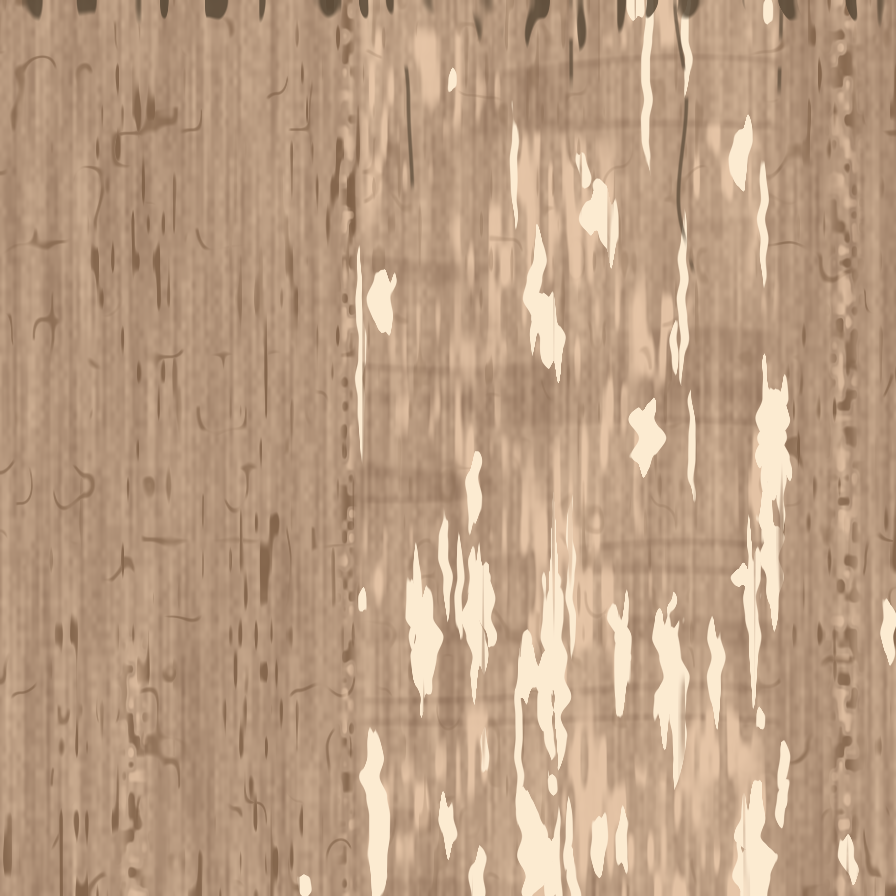
Reproduce this texture procedurally as a WebGL 2 fragment shader.

```glsl
#version 300 es
precision highp float;

#define WOOD vec3(0.73, 0.61, 0.505)
#define TONE_STEP vec3(0.066, 0.066, 0.060)
#define CREAM vec3(0.99, 0.92, 0.82)
#define PALE vec3(0.91, 0.78, 0.66)
#define BROWN vec3(0.49, 0.37, 0.27)
#define STAIN vec3(0.34, 0.28, 0.21)
#define FLAKES 72
#define CRACKS 4
#define STRIP_LEFT 0.395
#define STRIP_RIGHT 0.875

uniform vec2 u_resolution;
out vec4 fragColor;

float hash(vec2 p) {
    return fract(sin(dot(p, vec2(127.1, 311.7))) * 43758.5453);
}

float noise(vec2 p) {
    vec2 i = floor(p), f = fract(p);
    f = f * f * (3.0 - 2.0 * f);
    return mix(mix(hash(i), hash(i + vec2(1, 0)), f.x),
               mix(hash(i + vec2(0, 1)), hash(i + vec2(1, 1)), f.x), f.y);
}

// Long fibres running up the board, centred on zero
float grain(vec2 p) {
    return 1.5 * (noise(p * vec2(240.0, 9.0)) - 0.5)
         + 1.2 * (noise(p * vec2(95.0, 4.0) + 17.0) - 0.5)
         + 0.8 * (noise(p * vec2(22.0, 2.5) + 41.0) - 0.5)
         + 0.9 * (noise(p * vec2(190.0, 110.0) + 5.0) - 0.5);
}

// Peeled patches: tall, ragged, gathered mostly inside the strip
float flakes(vec2 p, float aa) {
    float cover = 0.0;
    for (int i = 0; i < FLAKES; i++) {
        float id = float(i);
        vec4 r = vec4(hash(vec2(id, 1.3)), hash(vec2(id, 2.7)),
                      hash(vec2(id, 4.1)), hash(vec2(id, 5.9)));
        vec2 center = vec2(mix(STRIP_LEFT, STRIP_RIGHT, r.x), pow(r.y, 1.25));
        vec2 size = vec2(mix(0.004, 0.016, r.z * r.z), mix(0.012, 0.125, r.w * r.w));
        if (i % 4 == 1) center = vec2(0.59 + 0.12 * (r.x - 0.5), 0.45 * r.y);
        if (i % 9 == 2) center.x = 0.85 + 0.05 * (r.x - 0.5);
        if (i % 9 == 5) {
            center = vec2(r.x, 0.35 * r.y);
            size = min(size, vec2(0.009, 0.035));
        }
        vec2 q = p - center;
        q.y += (noise(vec2(p.x * 170.0, id * 7.0)) - 0.5) * size.y * 0.8;
        q.x += (noise(vec2(p.y * 45.0, id * 3.0)) - 0.5) * size.x * 1.3;
        float t = min(abs(q.y) / size.y, 2.0);
        float d = abs(q.x) - size.x * (1.0 - t * t * t * t);
        cover = max(cover, 1.0 - smoothstep(-aa, aa, d));
    }
    return cover;
}

// Thin splits hanging from the top edge
float cracks(vec2 p) {
    float cover = 0.0;
    for (int i = 0; i < CRACKS; i++) {
        float id = float(i);
        float lowEnd = mix(0.65, 0.92, hash(vec2(id, 8.2)));
        float x = 0.42 + 0.13 * (id + 0.7 * hash(vec2(id, 9.4)));
        x += (noise(vec2(p.y * 9.0, id * 11.0)) - 0.5) * 0.03;
        float line = 1.0 - smoothstep(0.0008, 0.0032, abs(p.x - x));
        float broken = smoothstep(0.25, 0.5, noise(vec2(p.y * 32.0, id)));
        cover = max(cover, line * broken * smoothstep(lowEnd, lowEnd + 0.02, p.y));
    }
    return cover;
}

float seam(float x, float center, float width) {
    float d = (x - center) / width;
    return exp(-d * d);
}

void main() {
    vec2 p = gl_FragCoord.xy / u_resolution;
    float aa = 0.8 / u_resolution.y;
    float strip = smoothstep(STRIP_LEFT, STRIP_LEFT + 0.02, p.x)
                * (1.0 - smoothstep(STRIP_RIGHT - 0.015, STRIP_RIGHT, p.x));

    // Fibre tone and wavy cross bands
    float warpedY = p.y + 0.025 * (noise(p * vec2(4.0, 3.0)) - 0.5);
    float ripple = noise(vec2(p.x * 2.5, warpedY * 24.0));
    float ridge = 1.0 - smoothstep(0.02, 0.16, abs(ripple - 0.3));
    float tone = grain(p) - 0.12 - 0.15 * (1.0 - strip);
    tone += strip * (0.25 - 0.75 * ridge);
    vec3 color = WOOD + tone * TONE_STEP;

    // Short pale streaks in the thinned strip
    float streak = noise(p * vec2(135.0, 20.0) + 31.0);
    float thin = noise(p * vec2(15.0, 11.0) + 63.0) + 0.35 * (ripple - 0.5);
    float pale = smoothstep(0.45, 0.8, streak) * smoothstep(0.42, 0.72, thin);
    color = mix(color, PALE, strip * pale * 0.9);

    // Dark dashes and small curled marks
    float dash = smoothstep(0.74, 0.9, noise(p * vec2(175.0, 24.0) + 83.0));
    dash *= smoothstep(0.42, 0.65, noise(p * vec2(26.0, 2.5) + 12.0));
    float curl = 1.0 - smoothstep(0.01, 0.07, abs(noise(p * vec2(42.0, 24.0)) - 0.5));
    curl *= smoothstep(0.62, 0.78, noise(p * vec2(36.0, 30.0) + 9.0));
    color = mix(color, BROWN, max(dash * 0.85, curl * 0.6) * (1.0 - 0.65 * strip));

    // Rough seams with warm flecks
    float rough = max(seam(p.x, 0.388, 0.007), seam(p.x, 0.943, 0.013));
    rough = max(rough, seam(p.x, 0.15, 0.012) * (1.0 - smoothstep(0.22, 0.32, p.y)));
    float fleck = noise(p * vec2(130.0, 75.0) + 27.0);
    color = mix(color, BROWN, rough * (1.0 - smoothstep(0.2, 0.42, fleck)) * 0.8);
    color = mix(color, PALE, rough * smoothstep(0.58, 0.85, fleck) * 0.7);

    // Cream patches, cut by narrow fibres
    float fibre = smoothstep(0.82, 0.92, noise(p * vec2(165.0, 5.0) + 51.0));
    color = mix(color, CREAM, flakes(p, aa) * (1.0 - 0.75 * fibre));

    // Weather stains along the top
    float sway = 0.02 * (noise(p * vec2(12.0, 22.0)) - 0.5);
    float drip = noise(vec2((p.x + sway) * 68.0, p.y * 17.0) + 70.0);
    float stain = smoothstep(0.7, 0.78, drip - 0.6 * (1.0 - smoothstep(0.89, 0.98, p.y)));
    color = mix(color, STAIN, max(stain * 0.85, cracks(p) * 0.7));

    fragColor = vec4(color, 1.0);
}
```
